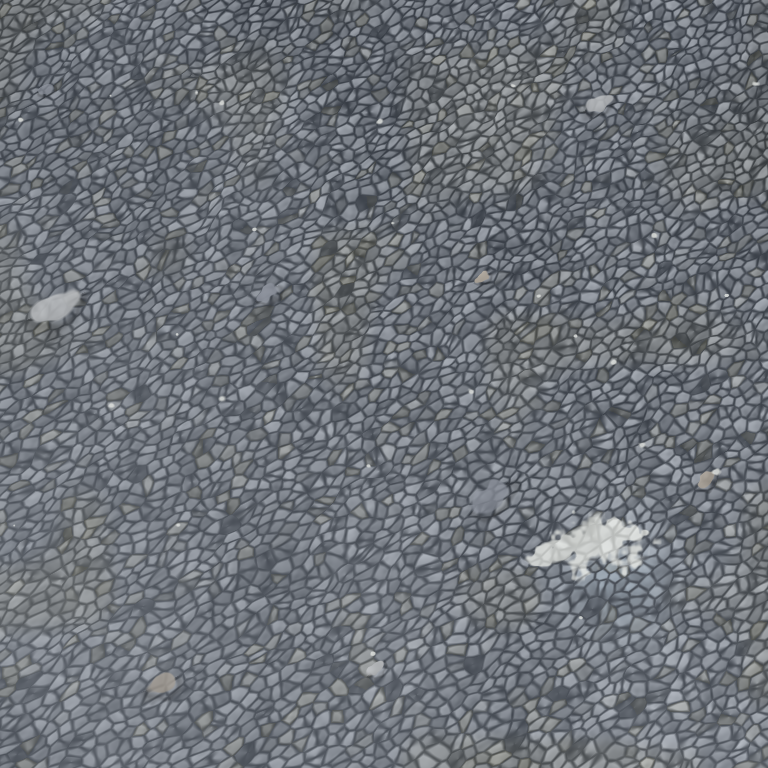
Give the GLSL for this texture, as a WebGL 2 fragment shader.

```glsl
#version 300 es
precision highp float;
// Worn grey asphalt: packed slanted gravel, a few pale stones, white chips and a chalky splash.

uniform vec2 u_resolution;
out vec4 fragColor;

const float GRAINS_NEAR = 60.0;      // grains per canvas at the bottom edge
const float GRAINS_GAIN = 18.0;      // extra grains per canvas at the top edge
const float GRAIN_ANGLE = 0.6;       // direction of the long grain axis
const vec2  GRAIN_STRETCH = vec2(0.78, 1.28);
const float GAP_TONE = 0.29;
const float GRAIN_TONE = 0.525;
const float MEAN_TONE = 0.458;
const vec3  COOL_TINT = vec3(0.0, 0.022, 0.055);
const int   STONE_COUNT = 9;
const float STONE_SIZE = 0.032;
const vec3  STONE_PALE = vec3(0.70, 0.71, 0.72);
const vec3  STONE_GREY = vec3(0.54, 0.56, 0.60);
const vec3  STONE_BEIGE = vec3(0.65, 0.62, 0.58);
const float CHIP_GRID = 11.0;
const float CHIP_CHANCE = 0.2;
const vec3  CHALK = vec3(0.85, 0.86, 0.85);
const vec3  CHALK_HAZE = vec3(0.58, 0.66, 0.72);
const vec2  SPLASH_CENTER = vec2(0.785, 0.295);
const vec2  SPLASH_TAIL = vec2(-0.085, -0.02);

vec2 hash22(vec2 p) {
    vec3 q = fract(p.xyx * vec3(0.1031, 0.1030, 0.0973));
    q += dot(q, q.yzx + 33.33);
    return fract((q.xx + q.yz) * q.zy);
}

float noise(vec2 p) {
    vec2 i = floor(p), f = fract(p);
    f = f * f * (3.0 - 2.0 * f);
    float low = mix(hash22(i).x, hash22(i + vec2(1, 0)).x, f.x);
    float high = mix(hash22(i + vec2(0, 1)).x, hash22(i + vec2(1, 1)).x, f.x);
    return mix(low, high, f.y);
}

mat2 rotation(float a) {
    return mat2(cos(a), -sin(a), sin(a), cos(a));
}

// Grey level of the gravel; the second value is a random number per grain
vec2 gravel(vec2 uv) {
    vec2 p = vec2((uv.x - 0.5) * (GRAINS_NEAR + GRAINS_GAIN * uv.y),
                  uv.y * (GRAINS_NEAR + 0.5 * GRAINS_GAIN * uv.y));
    p += 0.7 * vec2(noise(p * 0.4), noise(p * 0.4 + 37.0));
    p = rotation(GRAIN_ANGLE) * p * GRAIN_STRETCH + 100.0;
    vec2 cell = floor(p), nearestOffset = vec2(0), grainId = vec2(0);
    float nearest = 9.0, second = 9.0;
    for (int y = -1; y <= 1; y++)
    for (int x = -1; x <= 1; x++) {
        vec2 id = cell + vec2(x, y);
        vec2 offset = p - id - hash22(id);
        float d = length(offset);
        if (d < nearest) {
            second = nearest;
            nearest = d;
            nearestOffset = offset;
            grainId = id;
        } else second = min(second, d);
    }
    vec2 random = hash22(grainId + 51.0);
    float body = smoothstep(0.0, 0.42, second - nearest);
    float top = GRAIN_TONE + 0.17 * (random.x - 0.5) + 0.06 * nearestOffset.y;
    float tone = mix(GAP_TONE, top, body) + 0.07 * (noise(p * 2.3) - 0.5);
    return vec2(tone, random.y);
}

// Irregular stones spread by a low-discrepancy sequence
vec3 addStones(vec3 color, vec2 uv) {
    for (int i = 0; i < STONE_COUNT; i++) {
        float n = float(i);
        vec2 random = hash22(vec2(n, 7.0));
        vec2 center = fract(vec2(0.07, 0.60) + n * vec2(0.5698, 0.7549));
        float size = STONE_SIZE / (1.0 + 0.28 * n);
        vec2 q = rotation(0.3 + 0.5 * random.x) * (uv - center) / size;
        float d = length(q / vec2(1.0, 0.58)) - 1.0 + 0.6 * (noise(q * 1.8 + n * 9.0) - 0.5);
        vec3 tint = i % 3 == 0 ? STONE_PALE : (i % 3 == 1 ? STONE_GREY : STONE_BEIGE);
        tint += 0.05 * q.y + 0.07 * (noise(uv * 110.0) - 0.5);
        color *= 1.0 - 0.2 * smoothstep(0.35, 0.0, abs(d + 0.5 * q.y - 0.1)) * step(q.y, 0.0);
        color = mix(color, tint, smoothstep(0.1, -0.16, d) * mix(0.7, 1.0, random.y));
    }
    return color;
}

vec3 addChips(vec3 color, vec2 uv) {
    vec2 cell = floor(uv * CHIP_GRID);
    vec2 random = hash22(cell + 17.0);
    vec2 offset = (fract(uv * CHIP_GRID) - 0.15 - 0.7 * hash22(cell + 80.0)) / CHIP_GRID;
    float radius = mix(0.003, 0.0065, random.y * random.y);
    float d = length(offset * vec2(1.0, 1.25)) + 0.003 * (noise(uv * 200.0) - 0.5);
    float chip = smoothstep(radius, radius * 0.35, d) * step(random.x, CHIP_CHANCE);
    return mix(color, CHALK, chip * 0.9);
}

// Ragged chalk clot with a thin tail and a bluish haze below it
vec3 addSplash(vec3 color, vec2 uv, float tone) {
    vec2 q = uv - SPLASH_CENTER;
    float along = clamp(dot(q, SPLASH_TAIL) / dot(SPLASH_TAIL, SPLASH_TAIL), 0.0, 1.0);
    float clot = length(q * vec2(0.9, 1.2)) / 0.045;
    float tail = length(q - SPLASH_TAIL * along) / 0.013;
    float ragged = 0.9 * (noise(uv * 75.0) - 0.5) + 0.6 * (noise(uv * 150.0) - 0.5);
    float haze = exp(-dot(q + vec2(-0.02, 0.05), q + vec2(-0.02, 0.05)) / 0.004);
    color = mix(color, CHALK_HAZE, 0.4 * haze * smoothstep(0.3, 0.6, tone));
    float cover = smoothstep(1.1, 0.7, min(clot, tail) + ragged);
    return mix(color, CHALK + 0.35 * (tone - 0.5), cover * 0.92);
}

void main() {
    vec2 uv = gl_FragCoord.xy / u_resolution;
    vec2 grain = gravel(uv);
    float contrast = mix(0.82, 1.1, smoothstep(0.0, 0.8, 0.6 * uv.x + 0.4 * uv.y));
    float tone = MEAN_TONE + (grain.x - MEAN_TONE) * contrast;
    tone += mix(0.025, -0.03, uv.y) + 0.05 * (noise(uv * 6.0) - 0.5);

    // Cool grey overall, with a few warmer grains and patches
    float warmth = 0.03 * smoothstep(0.8, 1.0, grain.y) + 0.02 * smoothstep(0.6, 0.9, noise(uv * 9.0 + 5.0));
    vec3 color = tone + COOL_TINT + warmth * vec3(0.6, 0.3, -0.7);
    color = addStones(color, uv);
    color = addChips(color, uv);
    color = addSplash(color, uv, tone);
    fragColor = vec4(clamp(color, 0.0, 1.0), 1.0);
}
```
